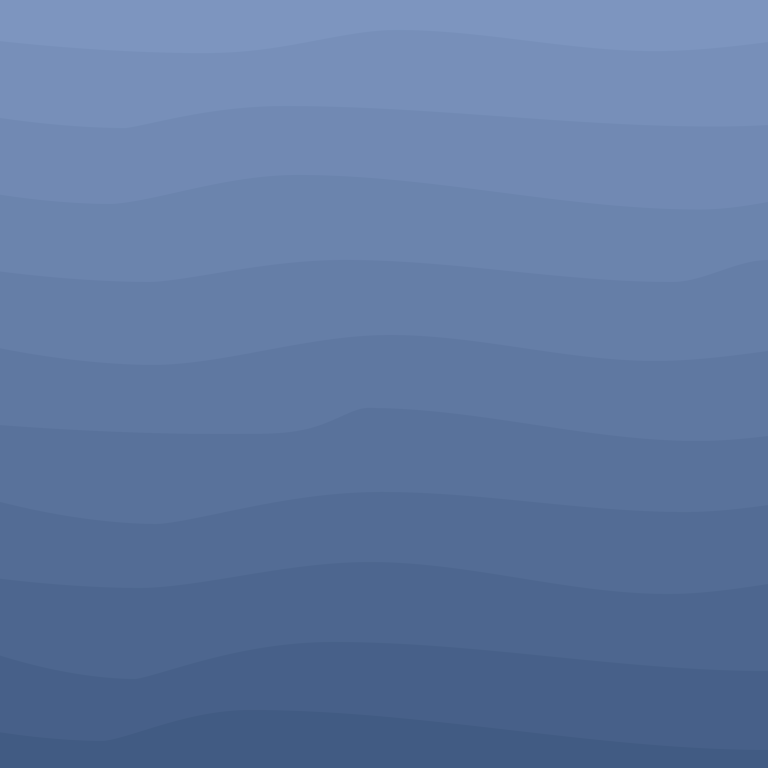
Reproduce this background procedurally as a WebGL 1 fragment shader.

```glsl
precision highp float;
// Eleven flat blue bands, darkening from top to bottom, divided by gentle waves.
// Each wave starts on an even grid at the left, then eases through a dip, a crest,
// a long slope to a low and a last rise; the shade counts the waves above a pixel.

uniform vec2 u_resolution;

const int WAVES = 10;
const float FIRST_WAVE = 0.0535;   // depth of the first wave at the left side
const float WAVE_SPACING = 0.1;
const float RISE_HEIGHT = 0.0286;  // full height of the rise after the low
const float DIP_EASE = 1.8;        // how softly a wave settles into its dip
const vec3 TOP_BLUE = vec3(0.490, 0.585, 0.750);
const vec3 BOTTOM_BLUE = vec3(0.255, 0.355, 0.512);

// Smooth step from 0 to 1 whose middle shifts right as skew grows
float skewedStep(float start, float end, float skew, float x) {
  float t = pow(clamp((x - start) / (end - start), 0.0, 1.0), skew);
  return t * t * (3.0 - 2.0 * t);
}

// Downward offset of a wave at x
// front: dip x, dip depth, crest x, crest depth
// back: low x, low depth, rise width, skew of the climb to the crest
float waveOffset(float x, vec4 front, vec4 back) {
  float toDip = 1.0 - pow(clamp(1.0 - x / front.x, 0.0, 1.0), DIP_EASE);
  float y = front.y * toDip;
  y += (front.w - front.y) * skewedStep(front.x, front.z, back.w, x);
  y += (back.y - front.w) * smoothstep(front.z, back.x, x);
  return y - RISE_HEIGHT * smoothstep(back.x, back.x + back.z, x);
}

void main() {
  vec2 uv = gl_FragCoord.xy / u_resolution;
  float depth = 1.0 - uv.y;
  float soft = 0.75 / u_resolution.y;

  // Wave shapes, from the top down
  vec4 front[WAVES];
  vec4 back[WAVES];
  front[0] = vec4(0.260, 0.0156, 0.517, -0.0145);
  back[0] = vec4(0.853, 0.0130, 0.334, 1.20);
  front[1] = vec4(0.163, 0.0132, 0.371, -0.0155);
  back[1] = vec4(0.931, 0.0112, 0.436, 0.65);
  front[2] = vec4(0.143, 0.0121, 0.388, -0.0257);
  back[2] = vec4(0.911, 0.0193, 0.226, 0.81);
  front[3] = vec4(0.195, 0.0137, 0.449, -0.0150);
  back[3] = vec4(0.875, 0.0137, 0.125, 0.78);
  front[4] = vec4(0.199, 0.0217, 0.508, -0.0173);
  back[4] = vec4(0.853, 0.0165, 0.313, 0.95);
  front[5] = vec4(0.280, 0.0116, 0.479, -0.0223);
  back[5] = vec4(0.908, 0.0207, 0.298, 2.50);
  front[6] = vec4(0.204, 0.0288, 0.497, -0.0129);
  back[6] = vec4(0.892, 0.0132, 0.287, 0.74);
  front[7] = vec4(0.182, 0.0121, 0.482, -0.0217);
  back[7] = vec4(0.870, 0.0199, 0.277, 0.89);
  front[8] = vec4(0.176, 0.0306, 0.434, -0.0176);
  back[8] = vec4(1.000, 0.0202, 0.300, 0.65);
  front[9] = vec4(0.134, 0.0113, 0.326, -0.0290);
  back[9] = vec4(1.000, 0.0230, 0.300, 0.73);

  // Count the waves above this pixel, with smooth edges
  float band = 0.0;
  for (int i = 0; i < WAVES; i++) {
    float edge = FIRST_WAVE + WAVE_SPACING * float(i)
               + waveOffset(uv.x, front[i], back[i]);
    band += smoothstep(-soft, soft, depth - edge);
  }

  gl_FragColor = vec4(mix(TOP_BLUE, BOTTOM_BLUE, band / float(WAVES)), 1.0);
}
```
